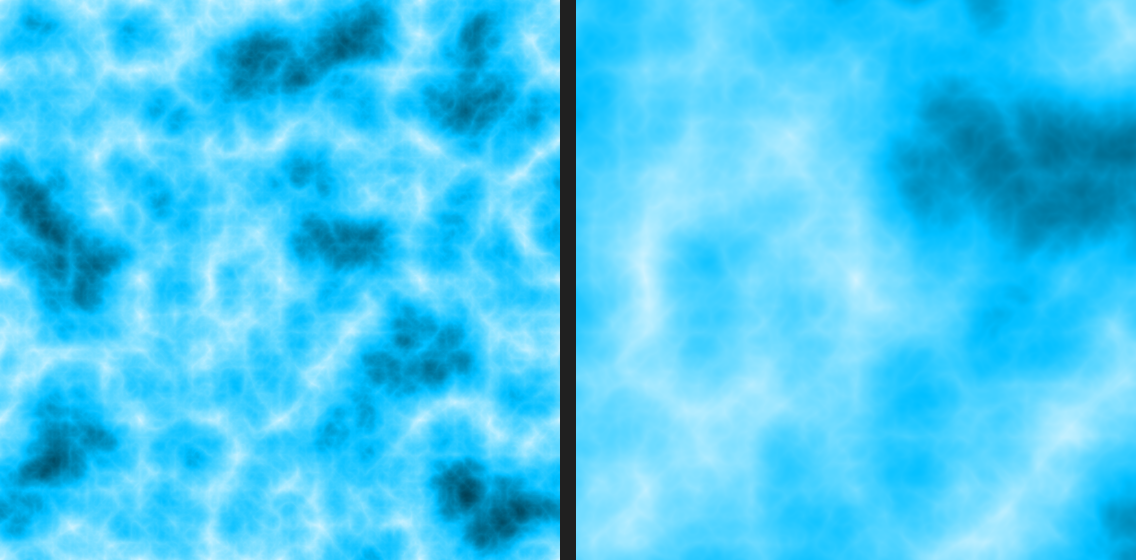
Left, the full canvas; right, a detail of the centre.
Give the GLSL for this texture, as a Shadertoy shader.

```glsl
// Tiling sky-blue turbulence: pale ridged veins around soft dark blue pools.
// Octaves of folded, wrapping gradient noise are summed, and the sum runs
// through a ramp from shadow over azure to glow.

const float BASE_CELLS = 4.0;   // lattice cells across the canvas, first octave
const int   OCTAVES    = 6;
const float GAIN       = 0.5;   // amplitude ratio between octaves
const float BRIGHTNESS = 0.82;  // tone on the crest of a vein
const float CONTRAST   = 1.80;  // how fast the tone falls into the pools
const uint  SEED       = 17u;

const vec3 SHADOW = vec3(0.0, 0.0, 0.0);
const vec3 AZURE  = vec3(0.0, 0.75, 1.0);
const vec3 GLOW   = vec3(1.0, 1.0, 1.0);

const float TAU = 6.2831853;

// Integer mixing hash, 0 to 1
float hash(uvec3 v) {
    uint h = v.x * 1597334677u ^ v.y * 3812015801u ^ v.z * 2798796415u;
    h ^= h >> 16;
    h *= 2146121005u;
    h ^= h >> 15;
    h *= 2221713035u;
    h ^= h >> 16;
    return float(h >> 8) / 16777216.0;
}

// Unit gradient of a lattice corner, wrapped after a whole number of cells
vec2 cornerGradient(vec2 corner, float cells, uint seed) {
    uvec2 wrapped = uvec2(mod(corner, cells) + 0.5);
    float angle = TAU * hash(uvec3(wrapped, seed));
    return vec2(cos(angle), sin(angle));
}

// Periodic gradient noise, zero at every lattice corner
float gradientNoise(vec2 p, float cells, uint seed) {
    vec2 cell = floor(p);
    vec2 f = p - cell;
    vec2 fade = f * f * f * (f * (f * 6.0 - 15.0) + 10.0);
    vec2 e = vec2(1.0, 0.0);
    float a = dot(cornerGradient(cell, cells, seed), f);
    float b = dot(cornerGradient(cell + e.xy, cells, seed), f - e.xy);
    float c = dot(cornerGradient(cell + e.yx, cells, seed), f - e.yx);
    float d = dot(cornerGradient(cell + e.xx, cells, seed), f - e.xx);
    return mix(mix(a, b, fade.x), mix(c, d, fade.x), fade.y);
}

// Sum of folded octaves: low along the veins, high inside the pools
float turbulence(vec2 uv) {
    float sum = 0.0;
    float amplitude = 1.0;
    float cells = BASE_CELLS;
    for (int i = 0; i < OCTAVES; i++) {
        sum += amplitude * abs(gradientNoise(uv * cells, cells, SEED + uint(i)));
        amplitude *= GAIN;
        cells *= 2.0;
    }
    return sum;
}

// Negative tones darken the azure, positive tones lighten it
vec3 skyRamp(float tone) {
    vec3 target = tone < 0.0 ? SHADOW : GLOW;
    return mix(AZURE, target, min(abs(tone), 1.0));
}

void mainImage(out vec4 fragColor, in vec2 fragCoord) {
    vec2 uv = fragCoord / iResolution.xy;
    float tone = BRIGHTNESS - CONTRAST * turbulence(uv);
    fragColor = vec4(skyRamp(tone), 1.0);
}
```
